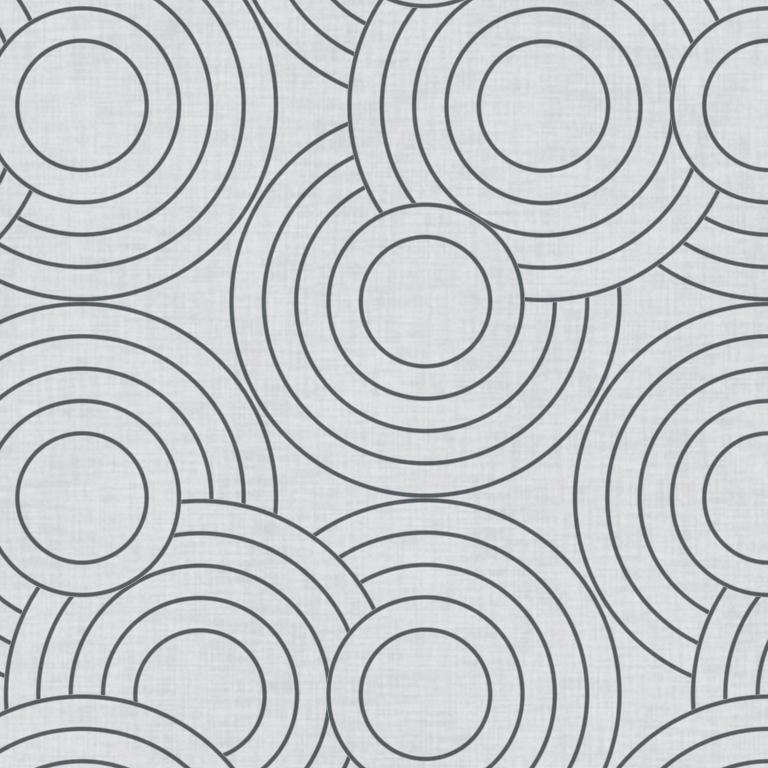
This pattern is drawn by a Shadertoy shader. Its source:

```glsl
// Pale linen wall covering with slate concentric rings: a staggered lattice of
// ring discs, a sparser lattice of discs tucked between them, layered by
// painting coverage from back to front, then a woven thread texture.

#define CELL vec2(0.8945, 0.5112)         // repeat of the staggered lattice
#define MAIN_ORIGIN vec2(0.1068, 0.3516)  // centre of one main disc
#define EXTRA_ORIGIN vec2(0.2604, 0.0951) // centre of one tucked disc
#define RING_STEP 0.0421                  // distance between rings
#define FIRST_RING 2.0
#define LAST_RING 6.0
#define HUB_RING 3.0                      // main disc part above tucked discs
#define LINE_WIDTH 0.0055
#define EDGE_SOFTNESS 0.0014
#define LINEN_COLOR vec3(0.855, 0.863, 0.870)
#define INK_COLOR vec3(0.335, 0.360, 0.375)
#define WEAVE_STRENGTH 0.085

float hash(vec2 p) {
    vec3 q = fract(vec3(p.xyx) * 0.1031);
    q += dot(q, q.yzx + 33.33);
    return fract((q.x + q.y) * q.z);
}

float noise(vec2 p) {
    vec2 i = floor(p), f = fract(p);
    f = f * f * (3.0 - 2.0 * f);
    vec2 e = vec2(0.0, 1.0);
    return mix(mix(hash(i), hash(i + e.yx), f.x),
               mix(hash(i + e.xy), hash(i + e.yy), f.x), f.y);
}

// Distance to the nearest centre of a rectangular lattice
float gridDistance(vec2 p, vec2 cell) {
    return length(p - cell * round(p / cell));
}

// The same with a second centre in the middle of each cell
float staggeredDistance(vec2 p, vec2 cell) {
    return min(gridDistance(p, cell), gridDistance(p - 0.5 * cell, cell));
}

// Lay a ringed disc over the ink painted so far
float paintDisc(float ink, float dist, float outerRing, float soft) {
    float ring = clamp(round(dist / RING_STEP), FIRST_RING, outerRing);
    float halfWidth = 0.5 * LINE_WIDTH;
    float line = 1.0 - smoothstep(-soft, soft, abs(dist - ring * RING_STEP) - halfWidth);
    float cover = 1.0 - smoothstep(-soft, soft, dist - outerRing * RING_STEP - halfWidth);
    // Inside the outermost line the disc hides what lies below
    float hidden = 1.0 - smoothstep(-soft, soft, dist - outerRing * RING_STEP);
    return max(ink * (1.0 - max(hidden, cover)), line);
}

// Crossing threads, fine grain and broad tone changes, centred on zero
float weave(vec2 p) {
    float weft = noise(p * vec2(28.0, 330.0)) - 0.5;
    float warp = noise(p * vec2(330.0, 28.0) + 71.0) - 0.5;
    float grain = noise(p * 290.0 + 19.0) - 0.5;
    float cloud = noise(p * vec2(9.0, 6.0) + 43.0) - 0.5;
    return 0.40 * weft + 0.34 * warp + 0.32 * grain + 0.16 * cloud;
}

void mainImage(out vec4 fragColor, in vec2 fragCoord) {
    vec2 p = fragCoord / iResolution.xy;
    float soft = max(EDGE_SOFTNESS, 0.8 / iResolution.y);

    // Tucked and front discs recur on every third row
    vec2 wideCell = CELL * vec2(1.0, 3.0);
    float mainDist = staggeredDistance(p - MAIN_ORIGIN, CELL);
    float extraDist = staggeredDistance(p - EXTRA_ORIGIN, wideCell);
    float frontDist = gridDistance(p - MAIN_ORIGIN + vec2(0.0, CELL.y), wideCell);

    // Layers from back to front
    float ink = paintDisc(0.0, mainDist, LAST_RING, soft);
    ink = paintDisc(ink, extraDist, LAST_RING, soft);
    ink = paintDisc(ink, mainDist, HUB_RING, soft);
    ink = paintDisc(ink, frontDist, LAST_RING, soft);

    // Threads show strongly in the linen and faintly through the ink
    float threads = weave(p) * WEAVE_STRENGTH;
    vec3 linen = LINEN_COLOR + threads * vec3(1.08, 1.0, 0.96);
    vec3 color = mix(linen, INK_COLOR + 0.6 * threads, ink);
    fragColor = vec4(color, 1.0);
}
```
